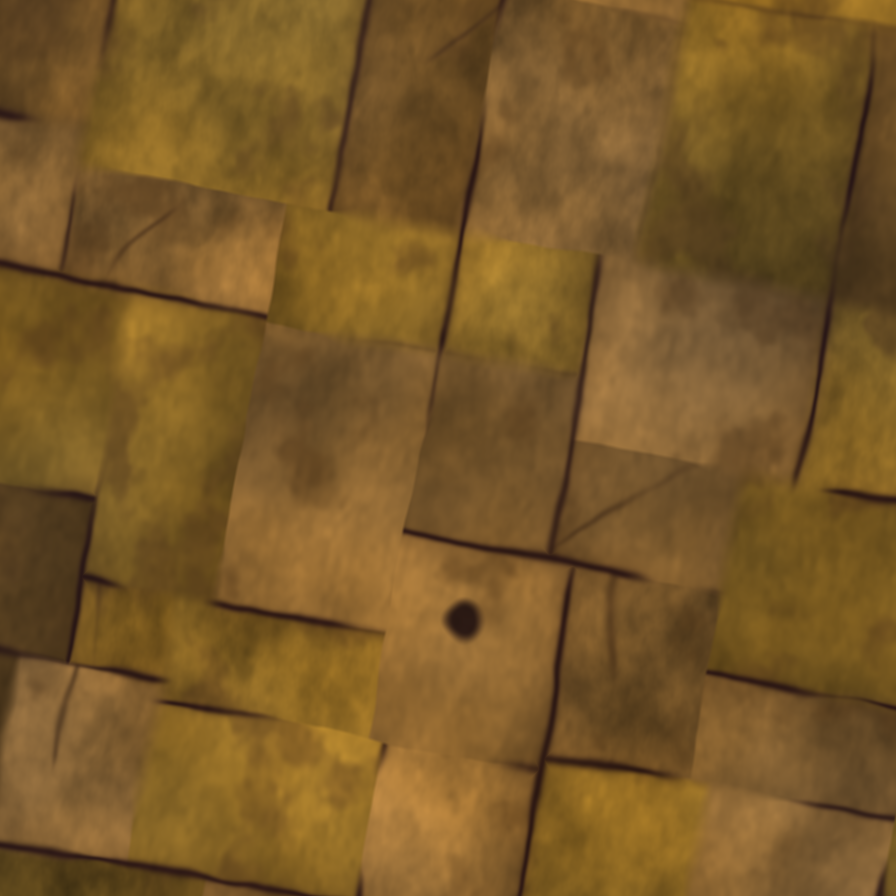
Reproduce this texture procedurally as a Shadertoy shader.

```glsl
float hash(vec2 p) {
    vec3 q = fract(vec3(p.xyx) * 0.1031);
    q += dot(q, q.yzx + 33.33);
    return fract((q.x + q.y) * q.z);
}

float noise(vec2 p) {
    vec2 i = floor(p), f = fract(p);
    f = f * f * (3.0 - 2.0 * f);
    return mix(mix(hash(i), hash(i + vec2(1, 0)), f.x),
               mix(hash(i + vec2(0, 1)), hash(i + vec2(1, 1)), f.x), f.y);
}

float fbm(vec2 p) {
    float sum = 0.0, amp = 0.53;
    for (int i = 0; i < 4; i++) {
        sum += amp * noise(p);
        p = mat2(1.6, 1.2, -1.2, 1.6) * p + 7.3;
        amp *= 0.5;
    }
    return sum;
}

float shift(vec2 v) { return 0.66 * (hash(v + 40.0) - 0.5); }

float seamStrength(vec2 v, vec2 p) {
    float broken = smoothstep(0.28, 0.62, noise(p * 1.7 + v * 3.1));
    return smoothstep(0.1, 0.7, hash(v + 91.0)) * broken;
}

// Stone tint: ochre, dusty brown, dark umber or gold
vec3 stoneTint(float h) {
    vec3 tint = vec3(0.48, 0.36, 0.145);
    tint = mix(tint, vec3(0.50, 0.365, 0.21), step(0.46, h));
    tint = mix(tint, vec3(0.39, 0.275, 0.135), step(0.70, h));
    return mix(tint, vec3(0.63, 0.46, 0.165), step(0.87, h));
}

// Colour of one block; edges holds distances to left, right, bottom, top
vec3 shadeBlock(vec2 cell, vec2 p, vec4 edges, vec4 seams) {
    vec2 local = 0.5 * (edges.xz - edges.yw);
    vec3 col = stoneTint(hash(cell + 12.0));

    // Uneven surface, slanting light and stains
    float turn = 6.283 * hash(cell + 63.0);
    float mottle = fbm(p * 1.6 + cell * 5.0) - 0.5;
    float blotch = fbm(p * vec2(7.0, 5.0) + cell * 3.0) - 0.5;
    float relief = mix(0.14, 0.6, pow(hash(cell + 27.0), 2.0));
    col *= 1.0 + 0.7 * mottle + relief * blotch
         + 0.24 * dot(local, vec2(cos(turn), sin(turn)))
         + 0.12 * (hash(cell + 33.0) - 0.5);
    float stain = smoothstep(0.56, 0.76, fbm(p * 2.6 + 31.0 + cell));
    col = mix(col, vec3(0.33, 0.225, 0.12), 0.5 * stain);

    // Hairline crack on some blocks
    float slant = 0.6 + 1.2 * hash(cell + 5.0);
    vec2 across = vec2(sin(slant), -cos(slant));
    float crack = abs(dot(local, across) + 0.12 * (noise(p * 3.0) - 0.5) + 0.12);
    float crackMask = step(0.76, hash(cell + 77.0)) * smoothstep(0.4, 0.7, noise(p * 2.3 + 9.0));
    col = mix(col, vec3(0.27, 0.18, 0.11), 0.6 * crackMask * exp(-crack * crack / 0.0004));

    // Rare dark pit
    vec2 pit = local - 0.3 * (vec2(hash(cell + 3.0), hash(cell + 8.0)) - 0.5);
    float pitSize = length(pit) + 0.025 * (noise(p * 9.0) - 0.5);
    float pitMask = step(0.94, hash(cell + 51.0));
    col = mix(col, vec3(0.15, 0.09, 0.08), pitMask * smoothstep(0.13, 0.06, pitSize));

    // Grime beside the joints, then the dark joints themselves
    vec4 d = abs(edges);
    float grime = dot(exp(-d / 0.1), 0.06 + 0.26 * seams) * (0.4 + 1.2 * hash(cell + 19.0));
    col = mix(col, vec3(0.28, 0.185, 0.1), min(grime, 0.7));
    float width = 0.012 + 0.018 * noise(p * 4.0 + 20.0);
    vec4 joint = exp(-d * d / (width * width)) * seams;
    float dark = max(max(joint.x, joint.y), max(joint.z, joint.w));
    return mix(col, vec3(0.16, 0.085, 0.085), 0.95 * dark);
}

void mainImage(out vec4 fragColor, in vec2 fragCoord) {
    vec2 uv = fragCoord / iResolution.y;

    // Tilted, slightly wavy block grid
    vec2 p = vec2(dot(uv, vec2(0.985, -0.174)), dot(uv, vec2(0.174, 0.985)));
    p = p * vec2(5.1, 4.6) + 6.0;
    p += 0.09 * (vec2(fbm(p * 1.5), fbm(p * 1.5 + 50.0)) - 0.5);

    // Joints run straight through even vertices upright, odd ones sideways
    float soft = mix(0.012, 0.07, smoothstep(0.45, 0.75, noise(p * 1.3 + 70.0)));
    vec3 sum = vec3(0.0);
    float total = 0.0001;
    for (int y = -1; y <= 1; y++)
    for (int x = -1; x <= 1; x++) {
        vec2 c = floor(p) + vec2(x, y);
        bool even = mod(c.x + c.y, 2.0) < 0.5;
        vec2 left = even ? c : c + vec2(0, 1);
        vec2 right = even ? c + 1.0 : c + vec2(1, 0);
        vec2 bottom = even ? c + vec2(1, 0) : c;
        vec2 top = even ? c + vec2(0, 1) : c + 1.0;
        vec4 edges = vec4(p.x - left.x - shift(left), right.x + shift(right) - p.x,
                          p.y - bottom.y - shift(bottom), top.y + shift(top) - p.y);
        vec4 cover = smoothstep(-soft, soft, edges);
        float weight = cover.x * cover.y * cover.z * cover.w;
        if (weight > 0.0) {
            vec4 seams = vec4(seamStrength(left, p), seamStrength(right, p),
                              seamStrength(bottom, p), seamStrength(top, p));
            sum += weight * shadeBlock(c, p, edges, seams);
            total += weight;
        }
    }
    vec3 col = sum / total;

    // Broad drift of light and hue, then fine grain
    float drift = fbm(uv * 3.0 + 15.0) - 0.5;
    float light = fbm(uv * 2.5 + 4.0) - 0.5;
    col *= vec3(1.02, 1.03, 0.96) * (1.0 + 0.3 * light);
    col *= 1.0 + drift * vec3(0.1, -0.02, -0.5);
    col *= 1.0 + 0.08 * (noise(p * vec2(26.0, 14.0)) - 0.5) + 0.06 * (noise(p * 22.0 + 5.0) - 0.5);
    fragColor = vec4(clamp(col, 0.0, 1.0), 1.0);
}
```
